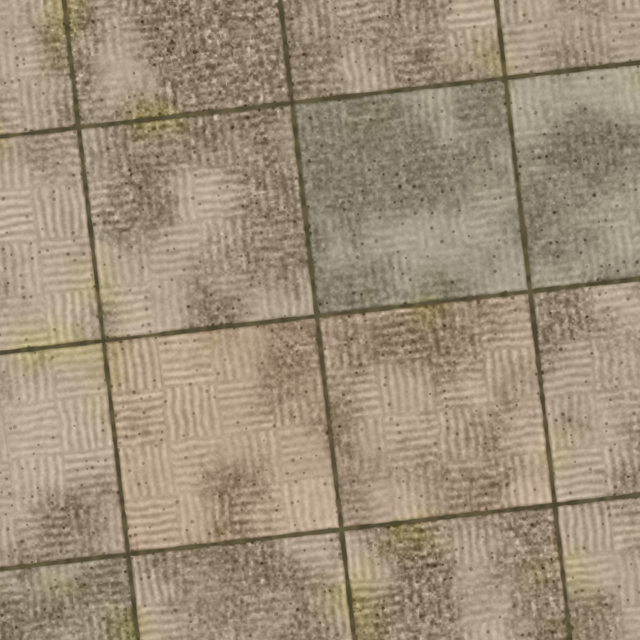
This texture is drawn by a Shadertoy shader. Its source:

```glsl
// Weathered square paving slabs on a slightly turned grid with dark mossy joints.
// Each slab is a 4 x 4 checker of ribbed blocks with alternating rib direction;
// layered value noise adds grime, grain, chips and pits, stronger on worn slabs.

#define TILE 0.3355              // slab pitch in canvas heights
#define TILT 0.1155              // grid rotation in radians
#define ORIGIN vec2(0.495, 0.506) // a joint crossing
#define BLOCKS 4.0               // ribbed blocks along a slab side
#define RIBS 6.0                 // ribs in a block
#define JOINT 0.0095             // half width of a joint, in slabs
#define RIB_DEPTH 0.17
#define GRAIN 0.62
#define DARK_STONE vec3(0.40, 0.345, 0.265)
#define LIGHT_STONE vec3(0.80, 0.735, 0.655)
#define JOINT_COLOR vec3(0.335, 0.305, 0.215)
#define MOSS_TINT vec3(-0.01, 0.0, -0.075)

// Per slab, four by four from the top left: wear, and hue from pink (-1) to grey (1)
const float WEAR[16] = float[16](
    0.65, 0.90, 0.50, 0.50,   0.25, 0.60, 0.50, 0.45,
    0.25, 0.35, 0.42, 0.55,   0.75, 0.50, 0.80, 0.30);
const float HUE[16] = float[16](
    0.0, 0.0, 0.0, 0.2,   0.0, 0.1, 1.0, 0.9,
    0.0, -0.7, -0.5, 0.0,   0.4, 0.0, -0.1, 0.0);

float hash(vec2 p) {
    vec3 q = fract(p.xyx * 0.1031);
    q += dot(q, q.yzx + 33.33);
    return fract((q.x + q.y) * q.z);
}

float noise(vec2 p) {
    vec2 i = floor(p), f = fract(p);
    f = f * f * (3.0 - 2.0 * f);
    return mix(mix(hash(i), hash(i + vec2(1, 0)), f.x),
               mix(hash(i + vec2(0, 1)), hash(i + vec2(1, 1)), f.x), f.y);
}

float fbm(vec2 p) {
    float sum = 0.0, amp = 0.53;
    for (int i = 0; i < 4; i++) {
        sum += amp * noise(p);
        p = mat2(1.6, 1.2, -1.2, 1.6) * p + 17.3;
        amp *= 0.5;
    }
    return sum;
}

// Height of the ribbed relief, -1 in the grooves to 1 on the ribs
float ribs(vec2 q) {
    vec2 block = floor(q), f = fract(q);
    float across = mod(block.x + block.y, 2.0) > 0.5 ? f.x : f.y;
    float wave = cos(6.28318 * (across * RIBS - 0.5));
    vec2 border = min(f, 1.0 - f);
    return mix(-0.5, wave, smoothstep(0.0, 0.06, min(border.x, border.y)));
}

// Sparse round holes, 0 to 1
float pits(vec2 q) {
    vec2 id = floor(q);
    vec2 center = 0.3 + 0.4 * vec2(hash(id + 5.1), hash(id + 9.7));
    float radius = 0.12 + 0.16 * hash(id + 2.3);
    float present = step(0.90, hash(id));
    return present * (1.0 - smoothstep(radius * 0.5, radius + 0.12, length(fract(q) - center)));
}

void mainImage(out vec4 fragColor, in vec2 fragCoord) {
    float c = cos(TILT), s = sin(TILT);
    vec2 p = mat2(c, -s, s, c) * (fragCoord / iResolution.y - ORIGIN) / TILE;
    float pixel = 1.0 / (iResolution.y * TILE);

    // Slab identity and character
    vec2 slab = floor(p), f = p - slab;
    ivec2 id = ivec2(slab);
    int slot = ((1 - id.y) & 3) * 4 + ((id.x + 2) & 3);
    float wear = WEAR[slot], hue = HUE[slot], grey = max(hue, 0.0);
    vec2 seed = slab * 13.7 + 40.0;

    // Grime gathers in patches, and follows single blocks a little
    float blockTone = hash(floor(f * BLOCKS) + seed) - 0.5;
    float stain = fbm(f * 3.2 + seed) + 0.12 * blockTone;
    float grime = smoothstep(0.27, 0.73, stain + 0.45 * (wear - 0.5));
    float rough = grime * mix(0.45, 1.0, wear) * (1.0 - 0.4 * grey);

    // Relief, eroded unevenly
    vec2 wobble = vec2(noise(p * 14.0 + 60.0), noise(p * 14.0 + 90.0)) - 0.5;
    float relief = ribs(f * BLOCKS + 0.07 * wobble);
    float kept = mix(0.3, 1.1, noise(f * 5.0 + seed + 7.0)) * (1.0 - 0.4 * grey);

    // Stone tone from dark to light
    float grain = noise(p * 46.0 + 200.0) + noise(p * 88.0 + 400.0) - 1.0;
    float chips = smoothstep(0.68, 0.88, noise(p * 58.0 + 300.0));
    float tone = 0.79 - 0.44 * grime - 0.05 * grey + 0.12 * blockTone;
    tone += RIB_DEPTH * kept * relief;
    tone += GRAIN * mix(0.22, 0.85, rough) * grain + 0.28 * rough * chips;
    tone -= 0.4 * pits(p * 30.0 + 70.0);

    // Pale worn rim and dirt beside the joint
    vec2 toEdge = min(f, 1.0 - f);
    float edge = min(toEdge.x, toEdge.y) + 0.006 * (noise(p * 24.0 + 150.0) - 0.5);
    float rim = smoothstep(0.012, 0.024, edge) * (1.0 - smoothstep(0.03, 0.05, edge));
    tone += 0.16 * rim * (noise(p * 6.0 + 110.0) - 0.25);
    tone -= 0.22 * (1.0 - smoothstep(JOINT, 0.026, edge));

    vec3 color = mix(DARK_STONE, LIGHT_STONE, clamp(tone, -0.25, 1.12));
    color += hue * vec3(-0.022, 0.006, 0.016);
    float moss = smoothstep(0.52, 0.78, fbm(p * 3.0 + 250.0));
    color += MOSS_TINT * moss * (1.0 - smoothstep(0.02, 0.22, edge));

    // Joint
    vec3 joint = JOINT_COLOR * (0.85 + 0.35 * noise(p * 32.0 + 500.0));
    float soft = max(pixel, 0.005);
    color = mix(joint, color, smoothstep(JOINT - soft, JOINT + soft, edge));
    fragColor = vec4(clamp(color, 0.0, 1.0), 1.0);
}
```
